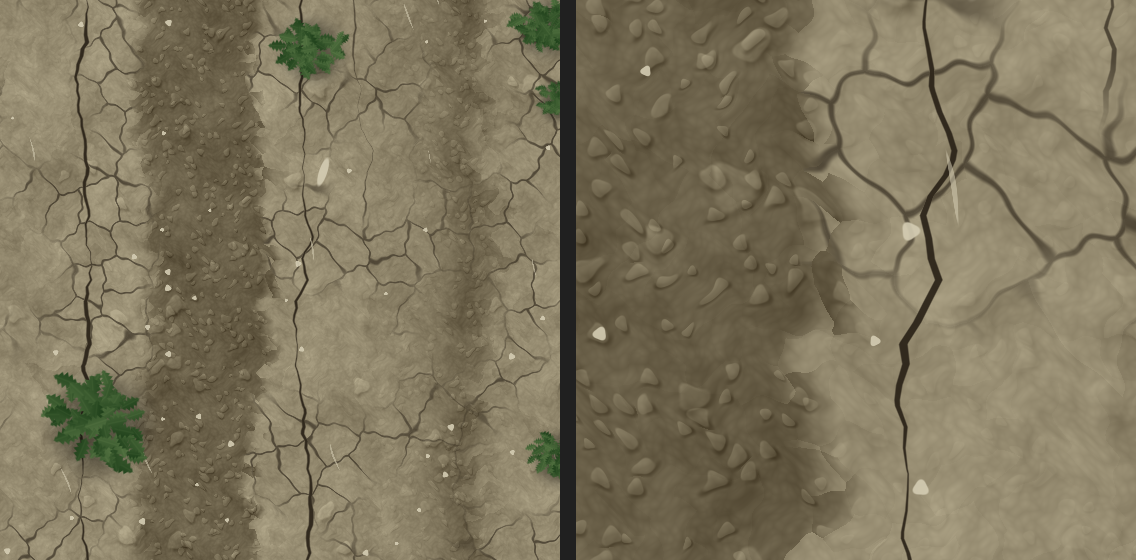
Left, the full canvas; right, a detail of the centre.
Give the GLSL for this texture, as a WebGL 1 fragment shader.

```glsl
precision highp float;
uniform vec2 u_resolution;

const vec3 DAMP_SOIL = vec3(0.29, 0.25, 0.17);
const vec3 DRY_SOIL = vec3(0.64, 0.60, 0.49);
const vec3 CRACK_COLOR = vec3(0.15, 0.12, 0.08);
const vec3 CHIP_COLOR = vec3(0.83, 0.80, 0.70);
const vec3 LEAF_DEEP = vec3(0.13, 0.26, 0.11);
const vec3 LEAF_LIGHT = vec3(0.36, 0.48, 0.28);
const vec2 LIGHT_DIR = vec2(-0.5, 0.85);
const float RIDGE_TONE = 0.80;
const float FURROW_DEPTH = 0.47;
const float RUT_DEPTH = 0.34;
const float CRACK_WIDTH = 0.0036;
const float PLATE_COUNT = 15.0;
const int LEAF_COUNT = 60;

vec2 hash(vec2 p) {
  vec3 q = fract(p.xyx * vec3(0.1031, 0.1030, 0.0973));
  q += dot(q, q.yzx + 33.33);
  return fract((q.xx + q.yz) * q.zy);
}

// Nearest distance, gap to the second nearest, cell id
vec3 cells(vec2 p) {
  vec2 base = floor(p);
  vec3 best = vec3(8.0, 8.0, 0.0);
  for (int j = -1; j <= 1; j++) for (int i = -1; i <= 1; i++) {
    vec2 c = base + vec2(float(i), float(j));
    float d = length(c + hash(c) - p);
    if (d < best.x) best = vec3(d, best.x, hash(c + 71.0).x);
    else best.y = min(best.y, d);
  }
  return vec3(best.x, best.y - best.x, best.z);
}

// Scattered lumps: offset in radii, distance in radii, id
vec4 scatter(vec2 p, float count, float density, float size, float seed) {
  p *= count;
  vec2 base = floor(p);
  vec4 best = vec4(9.0);
  for (int j = -1; j <= 1; j++) for (int i = -1; i <= 1; i++) {
    vec2 c = base + vec2(float(i), float(j));
    vec2 h = hash(c + seed), k = hash(c + seed + 37.0);
    vec2 q = (p - c - 0.2 - 0.6 * h) / (size * (0.45 + 0.55 * k.y));
    float d = length(q) * (1.0 + 0.14 * sin(3.0 * atan(q.y, q.x) + 20.0 * h.y));
    if (k.x < density && d < best.z) best = vec4(q, d, h.x);
  }
  return best;
}

float lumpCover(vec4 lump) { return 1.0 - smoothstep(0.8, 1.05, lump.z); }

// Lit top and shaded underside of a lump
float lumpTone(vec4 lump) {
  float lit = 0.16 + 0.17 * dot(lump.xy, LIGHT_DIR);
  float shade = (1.0 - smoothstep(1.0, 1.6, lump.z)) * smoothstep(0.0, 1.0, -dot(lump.xy, LIGHT_DIR));
  return mix(-0.25 * shade, lit, lumpCover(lump));
}

float jag(float y, float seed) {
  float i = floor(y);
  return mix(hash(vec2(i, seed)).x, hash(vec2(i + 1.0, seed)).x, y - i) - 0.5;
}

float crack(vec2 p, float x, float width, float seed, float px) {
  float path = x + 0.03 * jag(p.y * 7.0, seed) + 0.018 * jag(p.y * 26.0, seed + 1.0)
             + 0.006 * jag(p.y * 80.0, seed + 2.0);
  float w = width * (0.55 + 1.3 * jag(p.y * 13.0, seed + 3.0));
  return 1.0 - smoothstep(w - px, w + px, abs(p.x - path));
}

// Rosette of toothed leaves, painted from the rim inwards
void plant(inout vec3 color, vec2 p, vec3 spot, float seed, float px) {
  vec2 q = (p - spot.xy) / spot.z;
  if (dot(q, q) > 1.7) return;
  color *= mix(0.62, 1.0, smoothstep(0.3, 1.05, length(q + vec2(-0.04, 0.08))));
  for (int i = 0; i < LEAF_COUNT; i++) {
    float n = float(i);
    vec2 h = hash(vec2(n, seed));
    float angle = n * 2.4 + h.x * 1.5, turn = angle + 1.8 * (h.y - 0.5);
    float rim = sqrt(1.0 - n / float(LEAF_COUNT));
    float reach = rim * (0.62 + 0.3 * h.y) * (0.85 + 0.18 * sin(2.0 * angle + seed));
    float size = 0.13 + 0.11 * h.x;
    vec2 axis = vec2(cos(turn), sin(turn));
    vec2 v = q - reach * vec2(cos(angle), sin(angle));
    vec2 leaf = vec2(dot(v, axis), dot(v, vec2(-axis.y, axis.x))) / size;
    float edge = abs(leaf.y) - 0.5 * (1.0 - leaf.x * leaf.x) * (1.0 + 0.25 * sin(leaf.x * 16.0));
    float soft = 1.5 * px / (spot.z * size);
    float vein = 1.0 - smoothstep(0.0, 0.12, abs(leaf.y));
    float tone = 0.08 + 0.65 * hash(h * 91.0 + n).x + 0.3 * leaf.y + 0.12 * vein;
    color = mix(color, mix(LEAF_DEEP, LEAF_LIGHT, tone), 1.0 - smoothstep(-soft, soft, edge));
  }
}

void main() {
  vec2 p = gl_FragCoord.xy / u_resolution;
  float px = 1.0 / u_resolution.y;
  vec2 w = p + 0.006 * sin(p.yx * 43.0 + vec2(1.0, 4.0)) + 0.003 * sin(p.yx * 109.0 + p * 31.0)
         + 0.0013 * sin(p.yx * 277.0 + p * 90.0);
  vec3 plate = cells(w * PLATE_COUNT), crumb = cells(w * 43.0);

  // Ridges, broad furrow and narrow rut
  float x = w.x + 0.012 * sin(p.y * 9.0) + 0.025 * (crumb.z - 0.5) + 0.018 * (plate.z - 0.5);
  float furrow = smoothstep(0.235, 0.285, x) * (1.0 - smoothstep(0.452, 0.478, x));
  float rut = exp(-pow((x - 0.828) / 0.043, 2.0)) + 0.3 * exp(-pow((x - 0.76) / 0.1, 2.0));
  float crest = exp(-pow((x - 0.2) / 0.06, 2.0)) + exp(-pow((x - 0.53) / 0.07, 2.0));
  float tone = RIDGE_TONE - FURROW_DEPTH * furrow - RUT_DEPTH * rut + 0.07 * crest * (1.0 - furrow);

  // Plates, mottling and grain
  tone += (0.14 * (plate.z - 0.5) + 0.09 * (crumb.z - 0.5)) * (1.0 - 0.5 * furrow);
  tone += 0.03 * (sin(p.x * 17.0 + 3.0 * sin(p.y * 11.0)) + sin(p.y * 23.0 + 2.0 * sin(p.x * 19.0)));
  float amp = 0.17, freq = 19.0;
  for (int i = 0; i < 4; i++) {
    tone += amp * (0.45 - cells(w * freq + float(i) * 13.7).x);
    amp *= 0.88;
    freq *= 2.13;
  }

  // Clods and pebbles
  float rough = 0.25 + 0.75 * max(furrow, rut * 0.6);
  tone += rough * lumpTone(scatter(w, 62.0, 0.42, 0.4, 5.0));
  tone += rough * lumpTone(scatter(w, 31.0, 0.2, 0.36, 19.0));
  tone += lumpTone(scatter(w, 15.0, 0.09, 0.27, 53.0));
  vec3 color = mix(DAMP_SOIL, DRY_SOIL, clamp(tone, -0.2, 1.18));

  // Hairline and deep cracks
  float broken = smoothstep(0.3, 0.65, cells(p * 5.0 + 3.0).x) * (1.0 - furrow) * (1.0 - 0.6 * min(rut, 1.0));
  float hairline = broken * (1.0 - smoothstep(0.015, 0.075, plate.y));
  float deep = max(crack(p, 0.145, CRACK_WIDTH, 11.0, px), crack(p, 0.545, CRACK_WIDTH, 29.0, px));
  float side = crack(p, 0.65, CRACK_WIDTH * 0.5, 47.0, px) * smoothstep(0.58, 0.64, p.y);
  color = mix(color, CRACK_COLOR, max(0.6 * hairline, max(0.9 * deep, 0.65 * side)));

  // Pale chips, straw and one splinter
  float chips = lumpCover(scatter(p, 18.0, 0.14, 0.11, 83.0));
  vec2 strawSpace = vec2(p.x + 0.3 * p.y + 0.004 * sin(p.y * 40.0), p.y * 0.08);
  float straw = lumpCover(scatter(strawSpace, 30.0, 0.13, 0.06, 7.0));
  vec2 s = p - vec2(0.577, 0.693);
  s.x -= 0.3 * s.y;
  float splinter = 1.0 - smoothstep(0.8, 1.1, length(s / vec2(0.008, 0.026)));
  color = mix(color, CHIP_COLOR, max(0.9 * max(chips, splinter), 0.55 * straw));

  // Seedlings
  plant(color, p, vec3(0.175, 0.25, 0.115), 3.0, px);
  plant(color, p, vec3(0.553, 0.915, 0.075), 8.0, px);
  plant(color, p, vec3(0.975, 0.955, 0.068), 14.0, px);
  plant(color, p, vec3(0.995, 0.82, 0.045), 21.0, px);
  plant(color, p, vec3(1.0, 0.185, 0.062), 27.0, px);
  gl_FragColor = vec4(color, 1.0);
}
```
